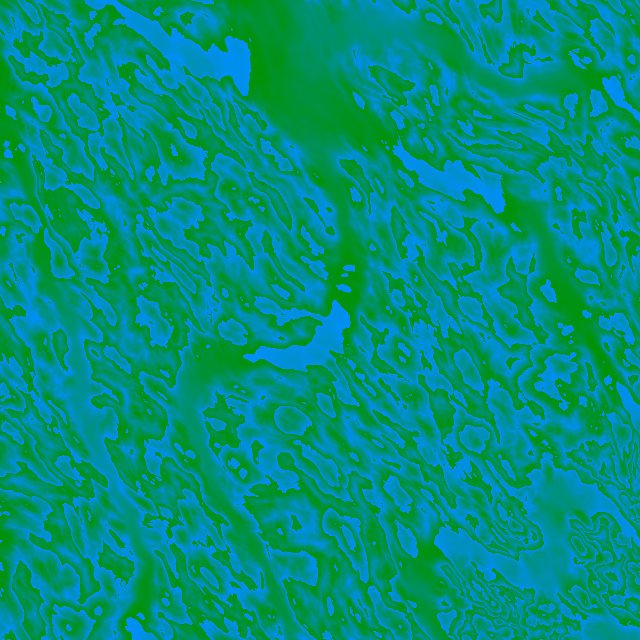
Reproduce this texture map procedurally as a Shadertoy shader.

```glsl
const vec2 GRAIN = vec2(0.64, -0.768);
const float GREEN = 0.573;

vec2 hashGradient(vec2 cell) {
    vec3 s = fract(vec3(cell.xyx) * vec3(0.1031, 0.1030, 0.0973));
    s += dot(s, s.yzx + 33.33);
    float angle = 6.2832 * fract((s.x + s.y) * s.z);
    return vec2(cos(angle), sin(angle));
}

// Gradient noise, roughly -0.7 to 0.7
float noise(vec2 p) {
    vec2 i = floor(p), f = p - i;
    vec2 u = f * f * f * (f * (f * 6.0 - 15.0) + 10.0);
    vec2 e = vec2(0.0, 1.0);
    float a = dot(hashGradient(i), f);
    float b = dot(hashGradient(i + e.yx), f - e.yx);
    float c = dot(hashGradient(i + e.xy), f - e.xy);
    float d = dot(hashGradient(i + e.yy), f - e.yy);
    return mix(mix(a, b, u.x), mix(c, d, u.x), u.y);
}

float fbm(vec2 p, int octaves) {
    float sum = 0.0, amp = 1.0;
    for (int i = 0; i < octaves; i++) {
        sum += amp * noise(p);
        p = mat2(1.6, 1.2, -1.2, 1.6) * p + 7.3;
        amp *= 0.5;
    }
    return sum;
}

// Coordinates along and across the slope direction
vec2 alongGrain(vec2 p, vec2 direction) {
    return vec2(dot(p, direction), dot(p, vec2(-direction.y, direction.x)));
}

// Sharp spurs, stretched along x and rounder in the finer octaves
float spurs(vec2 p, vec2 scale) {
    float sum = 0.0, amp = 1.0;
    for (int i = 0; i < 5; i++) {
        float n = noise(p * scale + 13.7 * float(i));
        sum += amp * (0.5 - 2.0 * abs(n));
        scale *= vec2(2.1, 1.8);
        amp *= 0.45;
    }
    return sum;
}

// Height above a winding channel, with a flat floor
float channelHeight(vec2 p) {
    float n = noise(p);
    return sqrt(n * n + 0.0004);
}

float terrain(vec2 p) {
    vec2 warp = vec2(fbm(p * 4.0 + 3.1, 2), fbm(p * 4.0 + 41.7, 2));
    vec2 g = alongGrain(p + 0.04 * warp, GRAIN);
    vec2 ripple = vec2(noise(p * 28.0), noise(p * 28.0 + 61.0));

    // Narrow channels that meet at an angle
    float channel = channelHeight(g * vec2(1.9, 4.3) + vec2(5.2, 1.7) + 0.04 * ripple);
    float relief = mix(0.12, 1.0, smoothstep(0.025, 0.1, channel));

    // Steeper ground towards the lower right
    relief *= 1.0 + 0.8 * smoothstep(0.45, 0.75, p.x - p.y);

    g += 0.006 * ripple;
    float hills = 1.3 * noise(g * vec2(9.0, 21.0) + 19.0);
    float rock = 1.1 * spurs(g + 3.0, vec2(11.0, 25.0));
    float grit = 0.07 * fbm(p * 75.0, 3);
    float broad = 1.3 * noise(p * 2.6 + 8.0) + 1.5 * channel;
    return 4.0 + broad + relief * (hills + rock + grit) + 0.3 * grit;
}

float sawIntegral(float x) {
    float f = fract(x);
    return 0.5 * (floor(x) + f * f);
}

// Repeating 0 to 1 ramp averaged over the given width
float smoothSaw(float x, float width) {
    float w = max(width, 0.002);
    return (sawIntegral(x + 0.5 * w) - sawIntegral(x - 0.5 * w)) / w;
}

void mainImage(out vec4 fragColor, in vec2 fragCoord) {
    vec2 p = fragCoord / iResolution.xy;
    float height = terrain(p);
    float band = smoothSaw(height, 0.5 * fwidth(height));
    fragColor = vec4(0.0, GREEN - 0.012 * band, band, 1.0);
}
```
